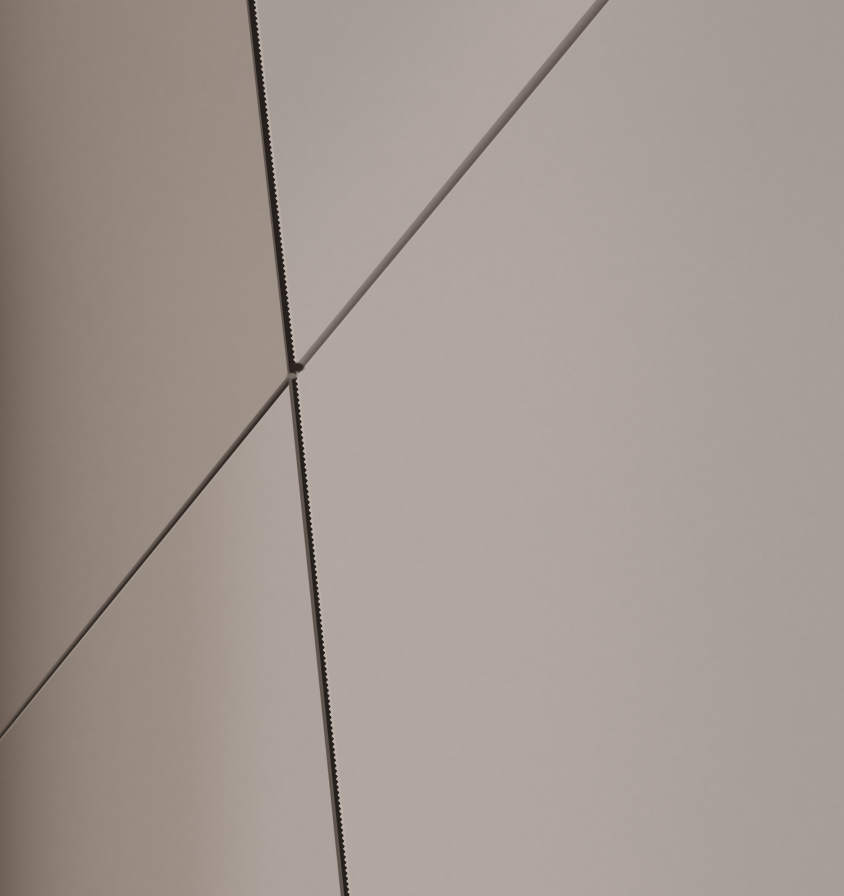
Give the GLSL for this texture, as a Shadertoy shader.

```glsl
// Matte taupe panels divided by two crossing recessed seams.
// Soft gradients shade each panel; signed distances to the bent seam lines
// build the shadowed grooves, toothed edge and lit bevel.
#define CROSSING vec2(0.3265, 0.5815)
#define PANEL_LIGHT vec3(0.695, 0.655, 0.630)
#define PANEL_SHADE vec3(0.605, 0.553, 0.515)
#define EDGE_SHADE vec3(0.430, 0.375, 0.335)
#define GROOVE_DARK vec3(0.130, 0.108, 0.095)
#define GROOVE_GREY vec3(0.370, 0.330, 0.305)
#define BEVEL_LIGHT vec3(0.740, 0.700, 0.670)
#define TOOTH_PERIOD 0.0060
#define TOOTH_DEPTH 0.0010
#define GRAIN 0.012

float hash(vec2 p) {
    vec3 q = fract(vec3(p.xyx) * 0.1031);
    q += dot(q, q.yzx + 33.33);
    return fract((q.x + q.y) * q.z);
}

float noise(vec2 p) {
    vec2 i = floor(p), f = fract(p);
    f = f * f * (3.0 - 2.0 * f);
    return mix(mix(hash(i), hash(i + vec2(1, 0)), f.x),
               mix(hash(i + vec2(0, 1)), hash(i + vec2(1, 1)), f.x), f.y);
}

// Antialiased coverage of the strip lo < d < hi
float band(float d, float lo, float hi, float aa) {
    return smoothstep(lo - aa, lo + aa, d) - smoothstep(hi - aa, hi + aa, d);
}

// Signed distance to a line through the crossing, positive on the right
float lineDistance(vec2 q, float slope) {
    return (q.x - slope * q.y) / sqrt(1.0 + slope * slope);
}

vec3 panelColor(vec2 p, float steep, float diagonal, float aa) {
    // Broad right panel, dimming toward its far side
    vec3 right = PANEL_LIGHT * (1.0 - 0.055 * smoothstep(0.55, 0.95, p.x));
    right *= 1.0 - 0.025 * smoothstep(0.6, 1.0, p.y);

    // Upper wedge brightens toward the diagonal
    float wedgeLight = smoothstep(-0.24, -0.02, diagonal);
    vec3 wedge = mix(PANEL_LIGHT * 0.935, PANEL_LIGHT * 0.99, wedgeLight);

    // Left panels fall into shade at the canvas edge
    float edge = exp(-p.x * 15.0) * mix(1.0, 0.6, smoothstep(0.6, 1.0, p.y));
    vec3 upperLeft = mix(PANEL_SHADE, PANEL_LIGHT, 0.22 * smoothstep(0.08, 0.32, p.x));
    upperLeft *= 1.0 - 0.035 * smoothstep(0.6, 1.0, p.y);
    float lowerLift = 0.15 + 0.70 * smoothstep(0.18, 0.32, p.x);
    vec3 lowerLeft = mix(PANEL_SHADE, PANEL_LIGHT, lowerLift);
    float below = smoothstep(-aa, aa, diagonal);
    vec3 left = mix(mix(upperLeft, lowerLeft, below), EDGE_SHADE, edge);

    return mix(left, mix(wedge, right, below), smoothstep(-aa, aa, steep));
}

vec3 drawDiagonal(vec3 color, float d, float upper, float reach, float aa) {
    // The upper arm is a wide grey recess; the lower arm is thin and dark
    float width = mix(mix(0.0036, 0.0027, smoothstep(0.0, 0.5, reach)),
                      mix(0.0042, 0.0056, smoothstep(0.0, 0.5, reach)), upper);
    float across = smoothstep(-width, width, d);
    vec3 recess = mix(vec3(0.53, 0.485, 0.46), GROOVE_GREY, across);
    vec3 slit = mix(GROOVE_GREY * 1.15, GROOVE_DARK * 1.25, across);
    color = mix(color, mix(slit, recess, upper), band(d, -width, width, aa));
    float rim = band(d, width, width + 0.0018, aa);
    return mix(color, BEVEL_LIGHT, rim * 0.25);
}

vec3 drawSteep(vec3 color, float d, float y, float upper, float aa) {
    float tooth = TOOTH_DEPTH * sin(6.28318 * y / TOOTH_PERIOD);
    float lip = 0.0036 + tooth;
    color = mix(color, BEVEL_LIGHT, 0.75 * band(d, lip, 0.0066, aa));
    color = mix(color, GROOVE_GREY, band(d, -0.0052, lip, aa));
    float shadowStart = mix(-0.0012, -0.0030, upper);
    return mix(color, GROOVE_DARK, 0.92 * band(d, shadowStart, lip, aa));
}

void mainImage(out vec4 fragColor, in vec2 fragCoord) {
    vec2 p = fragCoord / iResolution.y;
    float aa = 0.8 / iResolution.y;
    vec2 q = p - CROSSING;
    float upper = step(0.0, q.y);

    // Both seams bend slightly where they meet
    float steep = lineDistance(q, mix(-0.1015, -0.1110, upper));
    float diagonal = lineDistance(q, mix(0.812, 0.827, upper));

    vec3 color = panelColor(p, steep, diagonal, aa);
    color = drawDiagonal(color, diagonal, upper, length(q), aa);
    color = drawSteep(color, steep, p.y, upper, aa);

    // Dark notch above the junction and a pale chip across it
    float notch = length((q - vec2(0.0045, 0.0085)) * vec2(0.75, 1.2));
    color = mix(color, GROOVE_DARK * 1.3, 1.0 - smoothstep(0.004, 0.008, notch));
    float chip = length((q + vec2(0.0005, 0.0010)) * vec2(0.7, 1.2));
    color = mix(color, vec3(0.47, 0.43, 0.40), 1.0 - smoothstep(0.002, 0.006, chip));

    // Fine matte grain
    float grain = 0.6 * noise(p * 420.0) + 0.4 * noise(p * 150.0) - 0.5;
    fragColor = vec4(color + GRAIN * grain, 1.0);
}
```
